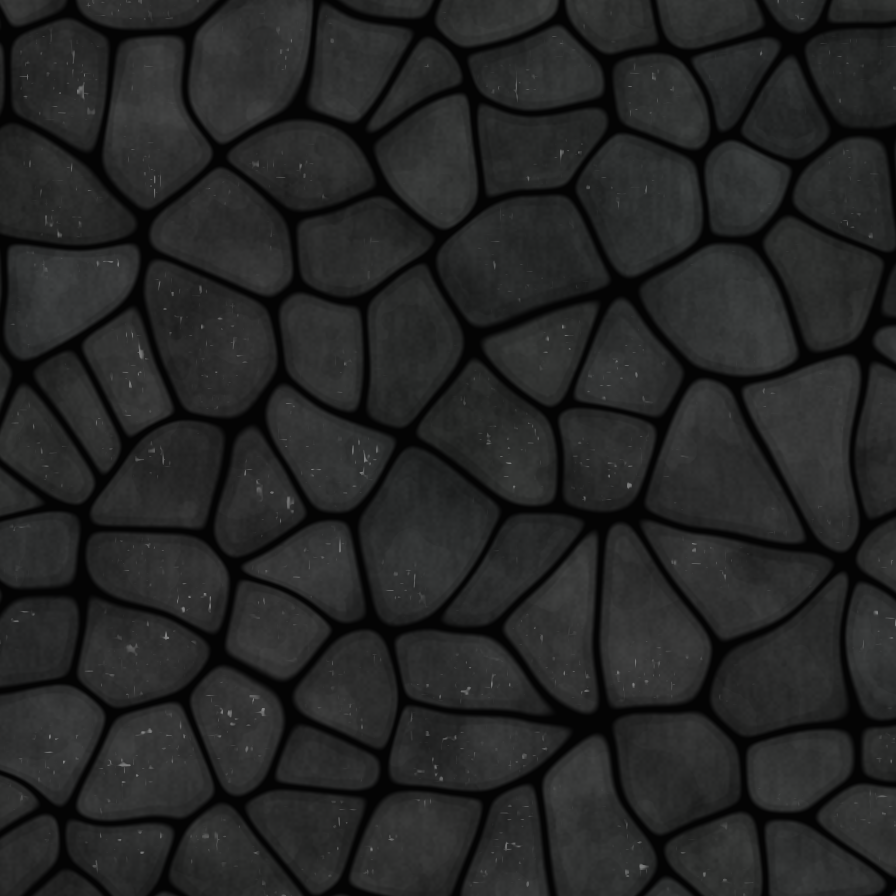
Write a WebGL 1 fragment shader that draws this texture.

```glsl
precision highp float;
uniform vec2 u_resolution;

const float STONES = 9.3;    // grid cells across the canvas
const float ROUNDING = 19.0; // higher gives sharper stone corners
const vec3 JOINT = vec3(0.014, 0.014, 0.015);

float hash(vec2 p) {
  return fract(sin(dot(p, vec2(127.1, 311.7))) * 43758.5453);
}

vec2 hash2(vec2 p) {
  return vec2(hash(p), hash(p + 57.3));
}

float noise(vec2 p) {
  vec2 i = floor(p);
  vec2 f = fract(p);
  f = f * f * (3.0 - 2.0 * f);
  return mix(mix(hash(i), hash(i + vec2(1.0, 0.0)), f.x),
             mix(hash(i + vec2(0.0, 1.0)), hash(i + 1.0), f.x), f.y);
}

float fbm(vec2 p) {
  float sum = 0.0;
  float amp = 0.533;
  for (int i = 0; i < 4; i++) {
    sum += amp * noise(p);
    p = mat2(1.6, 1.2, -1.2, 1.6) * p + 7.1;
    amp *= 0.5;
  }
  return sum;
}

// Stone centre in a grid cell; some cells stay empty so that stones vary in size
vec2 site(vec2 cell) {
  vec2 centre = cell + 0.04 + 0.92 * hash2(cell);
  return hash(cell + 19.7) < 0.13 ? cell + 100.0 : centre;
}

// Rounded distance to the joint in x, cell of the nearest stone in yz
vec3 stones(vec2 p) {
  vec2 base = floor(p);
  vec2 nearest = vec2(0.0);
  vec2 id = base;
  float best = 1000.0;
  for (int y = -2; y <= 2; y++) {
    for (int x = -2; x <= 2; x++) {
      vec2 cell = base + vec2(float(x), float(y));
      vec2 toSite = site(cell) - p;
      float d = dot(toSite, toSite);
      if (d < best) {
        best = d;
        nearest = toSite;
        id = cell;
      }
    }
  }
  float sum = 0.00001;
  for (int y = -2; y <= 2; y++) {
    for (int x = -2; x <= 2; x++) {
      vec2 toSite = site(base + vec2(float(x), float(y))) - p;
      vec2 across = toSite - nearest;
      if (dot(across, across) > 0.0001) {
        float d = dot(0.5 * (toSite + nearest), normalize(across));
        sum += exp(-ROUNDING * d);
      }
    }
  }
  return vec3(-log(sum) / ROUNDING, id);
}

// Thin pale dashes, stretched along the axis with the lower frequency
float dashes(vec2 p, vec2 frequency, float threshold) {
  return smoothstep(threshold, threshold + 0.16, noise(p * frequency));
}

// Dry-brush flecks with a woven look, gathered in patches
float flecks(vec2 uv, vec2 seed) {
  float patches = smoothstep(0.46, 0.72, fbm(uv * 15.0 + seed));
  vec2 tilted = uv + vec2(0.16 * (hash(seed) - 0.5) * uv.y, 0.0) + seed * 0.37;
  float upright = dashes(tilted, vec2(300.0, 75.0), 0.79);
  float level = dashes(tilted, vec2(130.0, 270.0), 0.8);
  float breaks = smoothstep(0.35, 0.8, noise(uv * 210.0 + seed));
  return patches * max(upright, level) * breaks;
}

vec3 stoneColor(vec2 uv, vec2 p, float edge, vec2 id) {
  vec2 seed = id * 3.7;
  float wash = fbm(p * 1.4 + seed);
  float blot = smoothstep(0.5, 0.55, fbm(p * 2.3 - seed));
  float grain = noise(uv * 260.0) + noise(uv * vec2(190.0, 60.0) + seed) - 1.0;

  float shade = 0.184 + 0.045 * (hash(id + 5.1) - 0.5);
  shade += 0.13 * (wash - 0.5) + 0.018 * (blot - 0.5) + 0.022 * grain;

  // Worn darker rim with a painted inner outline
  float rim = smoothstep(0.115, 0.15, edge + 0.1 * (wash - 0.5));
  shade *= mix(0.86, 1.0, rim);

  vec3 cool = vec3(0.96, 1.02, 1.03);
  vec3 mossy = vec3(0.98, 1.02, 0.98);
  vec3 tint = mix(vec3(1.0), mix(cool, mossy, hash(id + 2.9)), noise(uv * 4.0 + 3.0));
  return shade * tint + 0.3 * flecks(uv, seed) * smoothstep(0.07, 0.15, edge);
}

void main() {
  vec2 uv = gl_FragCoord.xy / min(u_resolution.x, u_resolution.y);
  vec2 p = uv * STONES;

  // Bend the joints gently
  vec2 bend = vec2(noise(p * 1.1 + 11.0), noise(p * 1.1 + 43.0)) - 0.5;
  vec3 stone = stones(p + 0.36 * bend);

  float width = 0.009 * (noise(p * 1.7 + 5.0) - 0.5);
  float body = smoothstep(0.008, 0.068, stone.x + width);
  vec3 color = mix(JOINT, stoneColor(uv, p, stone.x, stone.yz), body);
  gl_FragColor = vec4(color, 1.0);
}
```
